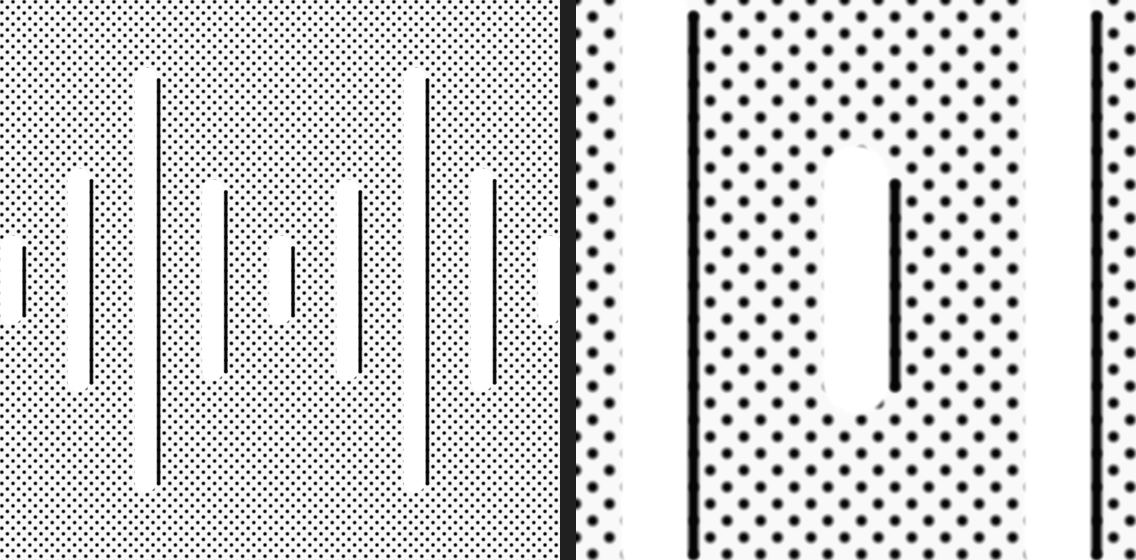
Left: the whole. Right: its middle third, enlarged.
Give the GLSL for this pattern, as a Shadertoy shader.

```glsl
// White rounded bars, like a level meter, over a staggered field of small dots.
// Dots come from two interleaved square lattices; bars are rounded boxes repeated
// in columns, each with a thin dark shadow line along its right side.

const float GRID = 200.0;        // grid units across the canvas
const float DOT_PERIOD = 4.0;    // 50 dot repeats across and down
const float BAR_SPACING = 24.0;
const float BAR_RADIUS = 4.0;
const float INK_OFFSET = 0.65;   // centre of a dot within its grid unit

const vec3 PAPER = vec3(0.975);
const vec3 BAR_WHITE = vec3(1.0);
const vec3 INK = vec3(0.02);

// Soft ink coverage at a distance from a dot centre or line axis
float inkCoverage(float dist, float pixel) {
    return 1.0 - smoothstep(0.2, max(1.0, 0.2 + pixel), dist);
}

// Distance to the nearest point of a square lattice
float latticeDistance(vec2 p, float period) {
    return length(mod(p + 0.5 * period, period) - 0.5 * period);
}

// Distance to the nearest dot of the staggered field
float dotDistance(vec2 p, float period) {
    return min(latticeDistance(p, period),
               latticeDistance(p + 0.5 * period, period));
}

// Distance to a vertical segment centred on the origin
float segmentDistance(vec2 p, float halfLength) {
    return length(vec2(p.x, max(abs(p.y) - halfLength, 0.0)));
}

// Half height of a bar, mirrored about the middle column
float barHalfHeight(float column) {
    float heights[5] = float[5](16.0, 36.0, 76.0, 40.0, 16.0);
    return heights[int(min(abs(column), 4.0))];
}

void mainImage(out vec4 fragColor, in vec2 fragCoord) {
    vec2 uv = fragCoord / iResolution.xy;
    vec2 p = GRID * vec2(uv.x, 1.0 - uv.y);
    float pixel = GRID / min(iResolution.x, iResolution.y);

    // Dotted ground
    float dots = inkCoverage(dotDistance(p - INK_OFFSET, DOT_PERIOD), pixel);
    vec3 color = mix(PAPER, INK, dots);

    // Nearest bar column, counted from the middle
    vec2 centred = p - 0.5 * GRID;
    float column = round(centred.x / BAR_SPACING);
    vec2 local = vec2(centred.x - column * BAR_SPACING, centred.y);
    float straight = barHalfHeight(column) - BAR_RADIUS;

    // White bar with softly fading edge
    float barEdge = segmentDistance(local, straight) - BAR_RADIUS;
    float soft = max(0.4, 0.5 * pixel);
    color = mix(color, BAR_WHITE, 1.0 - smoothstep(-soft, soft, barEdge));

    // Shadow line on the right side
    vec2 shadowCentre = vec2(BAR_RADIUS + INK_OFFSET, INK_OFFSET);
    float shadow = segmentDistance(local - shadowCentre, straight);
    color = mix(color, INK, inkCoverage(shadow, pixel));

    fragColor = vec4(color, 1.0);
}
```
